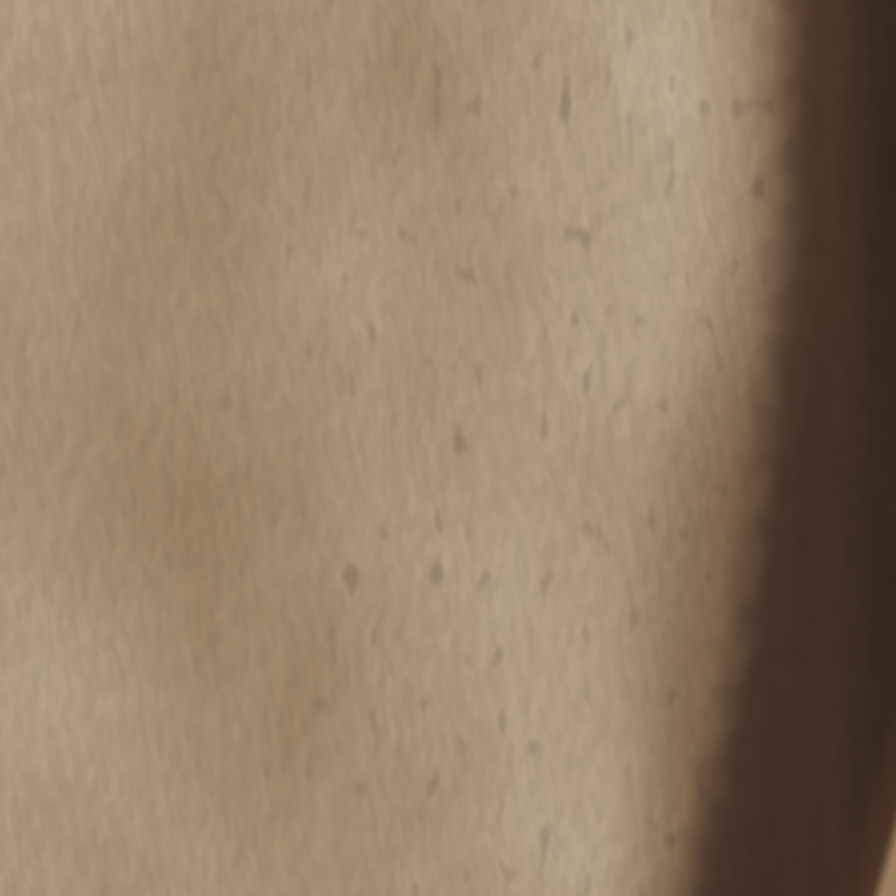
This texture is drawn by a WebGL 2 fragment shader. Its source:

```glsl
#version 300 es
precision highp float;
// Soft napped hide: a pale ridge beside a brown fold that drops into deep shadow.
// Broad tone is a sum of soft blobs, the nap is upright stretched gradient noise,
// and the shadow follows a curved, slightly frayed edge.
uniform vec2 u_resolution;
out vec4 fragColor;

#define NAP_SCALE vec2(62.0, 31.0)
#define NAP_DEPTH 0.075
#define MOTTLE_DEPTH 0.30
#define PIT_DEPTH 0.13
#define EDGE_FRAY 0.010
#define EDGE_SOFT 0.030
#define BROWN vec3(0.590, 0.498, 0.380)
#define PALE vec3(0.715, 0.650, 0.545)
#define FOLD_BROWN vec3(0.455, 0.360, 0.260)
#define SHADOW vec3(0.242, 0.178, 0.138)

const int BLOBS = 11;
// Each blob: centre x, centre y, horizontal radius, tone change.
const vec4 blobs[BLOBS] = vec4[BLOBS](
  vec4(0.73, 0.92, 0.12, 0.50), vec4(0.69, 0.66, 0.09, 0.36),
  vec4(0.57, 0.34, 0.11, 0.33), vec4(0.64, 0.06, 0.09, 0.38),
  vec4(0.04, 0.22, 0.10, 0.34), vec4(0.04, 0.97, 0.11, 0.26),
  vec4(0.39, 0.71, 0.07, 0.18), vec4(0.20, 0.44, 0.14, -0.36),
  vec4(0.34, 0.20, 0.09, -0.26), vec4(0.24, 0.82, 0.11, -0.20),
  vec4(0.47, 0.93, 0.06, -0.28));

vec2 hashGradient(vec2 cell) {
  vec3 p = fract(cell.xyx * vec3(0.1031, 0.1030, 0.0973));
  p += dot(p, p.yzx + 33.33);
  float angle = 6.2832 * fract((p.x + p.y) * p.z);
  return vec2(cos(angle), sin(angle));
}

float gradientNoise(vec2 p) {
  vec2 i = floor(p), f = fract(p);
  vec2 u = f * f * f * (f * (f * 6.0 - 15.0) + 10.0);
  vec2 o = vec2(0.0, 1.0);
  float low = mix(dot(hashGradient(i), f), dot(hashGradient(i + o.yx), f - o.yx), u.x);
  float high = mix(dot(hashGradient(i + o), f - o), dot(hashGradient(i + 1.0), f - 1.0), u.x);
  return mix(low, high, u.y);
}

float fbm(vec2 p) {
  float sum = 0.0, gain = 0.6;
  for (int k = 0; k < 4; k++) {
    sum += gain * gradientNoise(p);
    p = p * 2.03 + 17.3;
    gain *= 0.5;
  }
  return sum;
}

// Height of the nap: short upright tufts bent by a slow drift.
float napHeight(vec2 p) {
  p.x += 0.012 * gradientNoise(p * 9.0) + 0.12 * p.y;
  return gradientNoise(p * NAP_SCALE) + 0.5 * gradientNoise(p * NAP_SCALE * 1.9 + 41.0);
}

float broadTone(vec2 p) {
  float tone = 0.44;
  for (int k = 0; k < BLOBS; k++) {
    vec2 d = (p - blobs[k].xy) / (blobs[k].z * vec2(1.0, 1.5));
    tone += blobs[k].w * exp(-dot(d, d));
  }
  return tone;
}

void main() {
  vec2 p = gl_FragCoord.xy / u_resolution;

  // Lit hide: broad tone with mottling
  float mottle = fbm(p * vec2(11.0, 6.0) + 3.0);
  float tone = broadTone(p + 0.02 * mottle) + MOTTLE_DEPTH * mottle;
  vec3 hide = mix(BROWN, PALE, clamp(tone, -0.3, 1.15));

  // Brown fold that leads down into the shadow
  float edge = 0.766 + 0.23 * p.y - 0.125 * p.y * p.y;
  float fray = EDGE_FRAY * (gradientNoise(p * vec2(30.0, 24.0)) + mottle);
  float d = p.x - edge + fray;
  float foldStart = 0.695 + 0.10 * smoothstep(0.35, 0.75, p.y);
  float fold = smoothstep(foldStart - 0.03, edge + 0.01, p.x + 0.03 * mottle);
  fold *= mix(0.95, 0.50, smoothstep(0.45, 0.75, p.y));
  hide = mix(hide, FOLD_BROWN, fold);

  // Nap lit from the left, with sparse dark pits
  float h = napHeight(p);
  float relief = napHeight(p + vec2(0.005, -0.003)) - h;
  hide *= 1.0 + NAP_DEPTH * (relief + 0.45 * h);
  float pits = smoothstep(0.28, 0.62, gradientNoise(p * vec2(42.0, 21.0) + 70.0));
  hide *= 1.0 - PIT_DEPTH * pits * smoothstep(0.1, 0.5, p.x);

  // Shadow with a faint dusty rim and upright streaks
  vec3 shade = SHADOW * (1.0 + 0.12 * fbm(p * vec2(32.0, 3.0)) + 0.04 * h);
  shade += vec3(0.05, 0.048, 0.044) * exp(-max(d, 0.0) * 22.0);
  shade += vec3(0.035, 0.022, 0.013) * smoothstep(0.4, 1.0, p.y) * (1.0 - smoothstep(0.93, 1.0, p.x));
  shade *= 1.0 - 0.14 * smoothstep(0.93, 1.0, p.x);
  float soft = EDGE_SOFT + 0.008 * p.y;
  vec3 color = mix(hide, shade, smoothstep(-soft, soft, d));

  // Warm lit sliver in the lower right corner
  float corner = p.x - 0.975 - 0.28 * p.y;
  color = mix(color, vec3(0.34, 0.24, 0.17), 0.6 * smoothstep(-0.05, 0.0, corner));
  color = mix(color, vec3(0.60, 0.49, 0.36), smoothstep(-0.006, 0.012, corner));

  fragColor = vec4(clamp(color, 0.0, 1.0), 1.0);
}
```
